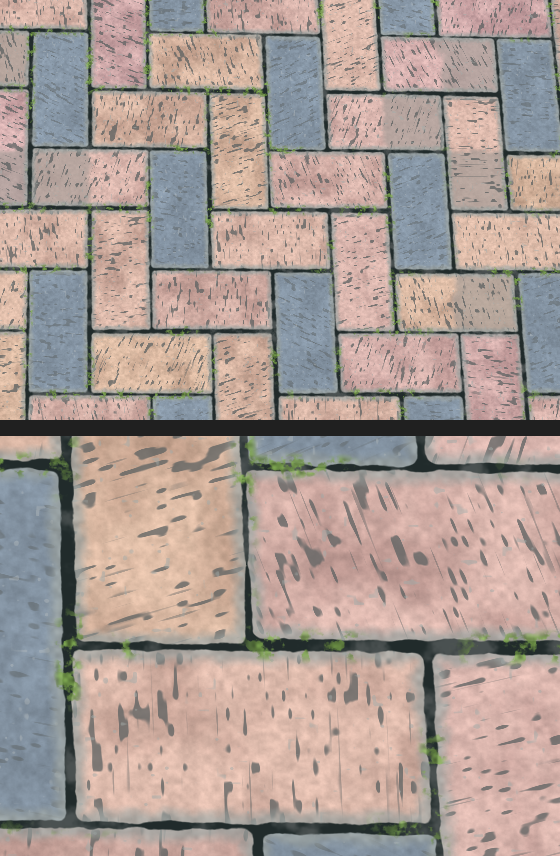
Top, the full canvas; bottom, a detail of the centre.
Write a Shadertoy shader that draws this texture.

```glsl
const vec3 CLAY = vec3(0.88, 0.74, 0.69);
const vec3 CLAY_DEEP = vec3(0.75, 0.61, 0.57);
const vec3 SLATE = vec3(0.52, 0.58, 0.64);
const vec3 FRINGE = vec3(0.64, 0.67, 0.66);
const vec3 PIT = vec3(0.36, 0.38, 0.38);
const vec3 JOINT = vec3(0.13, 0.17, 0.17);
const vec3 MOSS = vec3(0.45, 0.60, 0.27);
const float JOINT_HALF = 0.026;     // in brick widths
const float CORNER = 0.05;
const float EDGE_WOBBLE = 0.035;
const float STAINED_SHARE = 0.28;
const vec2 FLECK_FREQ = vec2(32.0, 10.0);

float hash(vec2 p) {
    return fract(sin(dot(p, vec2(127.1, 311.7))) * 43758.5453);
}

float noise(vec2 p) {
    vec2 i = floor(p), f = fract(p);
    f = f * f * (3.0 - 2.0 * f);
    return mix(mix(hash(i), hash(i + vec2(1, 0)), f.x),
               mix(hash(i + vec2(0, 1)), hash(i + vec2(1, 1)), f.x), f.y);
}

float fbm(vec2 p) {
    float sum = 0.0, amp = 0.5;
    for (int i = 0; i < 4; i++) {
        sum += amp * noise(p);
        p = p * 2.03 + 17.3;
        amp *= 0.5;
    }
    return sum / 0.9375;
}

float roundedBox(vec2 p, vec2 halfSize, float r) {
    vec2 d = abs(p) - halfSize + r;
    return length(max(d, 0.0)) + min(max(d.x, d.y), 0.0) - r;
}

// Slightly tilted view of the paving: columns and rows, counted from the top left
vec2 pavingCoord(vec2 uv) {
    float y = 1.0 - uv.y;
    float col = 1.0 + (uv.x - 0.0764 + 0.012 * y) / (0.137 + 0.012 * y);
    float t = y - 0.018 * (uv.x - 0.667) * (1.0 - y) - 0.0816;
    return vec2(col, 1.0 + 7.335 * t - 0.393 * t * t);
}

// Herringbone of 2:1 bricks: xy is the brick's first cell, z is 1 if upright
vec3 herringbone(vec2 cell) {
    float step4 = mod(cell.x + cell.y, 4.0);
    float upright = step(1.5, step4);
    float second = mod(step4, 2.0);
    return vec3(cell - second * vec2(1.0 - upright, upright), upright);
}

vec3 brickColor(vec2 p, vec2 q, vec2 id, bool slate) {
    float seed = hash(id + 3.7);
    vec2 shift = id * 7.31;
    float cloud = fbm(q * 3.0 + shift);
    float grain = fbm(p * 24.0);

    // Drag marks run across the short side, with a random slant
    vec2 s = q;
    s.x += (hash(id + 8.1) - 0.5) * 0.9 * q.y;
    float threshold = 0.80 - 0.14 * cloud;
    float fleck = smoothstep(threshold, threshold + 0.12, noise(s * FLECK_FREQ + shift));
    float scratch = smoothstep(0.86, 0.95, noise(s * vec2(48.0, 3.0) + shift + 40.0));
    float speck = smoothstep(0.86, 0.94, noise(p * 25.0 + 9.0));

    if (slate) {
        vec3 c = SLATE * (0.80 + 0.20 * cloud + 0.22 * grain);
        c *= 0.95 + 0.10 * seed;
        c = mix(c, PIT, 0.45 * fleck + 0.25 * scratch);
        return mix(c, vec3(0.75, 0.77, 0.77), 0.35 * speck);
    }

    vec3 c = mix(CLAY, CLAY_DEEP, smoothstep(0.38, 0.85, cloud * 0.85 + 0.25 * seed));
    c *= 0.88 + 0.24 * grain;
    c += (hash(id + 5.3) - 0.5) * vec3(0.02, 0.04, -0.06);

    // Some bricks are grey over one end
    float side = hash(id + 1.9) < 0.5 ? -1.0 : 1.0;
    float end = smoothstep(-0.08, 0.06, q.x * side + 0.35 * (cloud - 0.5));
    float stained = step(1.0 - STAINED_SHARE, hash(id + 12.4));
    c = mix(c, vec3(0.64, 0.61, 0.59), 0.65 * stained * end);

    c = mix(c, PIT, 0.75 * fleck + 0.40 * scratch * (1.0 - fleck));
    return mix(c, FRINGE, 0.5 * speck);
}

void mainImage(out vec4 fragColor, in vec2 fragCoord) {
    vec2 p = pavingCoord(fragCoord / iResolution.y);
    float pixel = 7.2 / iResolution.y;

    vec3 brick = herringbone(floor(p));
    vec2 id = brick.xy;
    bool upright = brick.z > 0.5;
    bool slate = upright && mod(id.x, 2.0) > 0.5;
    vec2 size = upright ? vec2(1, 2) : vec2(2, 1);
    vec2 local = p - id - 0.5 * size;
    vec2 q = upright ? local.yx : local;

    // Worn outline, with a little play in how each brick is laid
    vec2 play = (vec2(hash(id), hash(id + 2.3)) - 0.5) * 0.03;
    float d = roundedBox(local - play, 0.5 * size - JOINT_HALF, CORNER);
    d += EDGE_WOBBLE * (fbm(p * 9.0) - 0.5);

    // Pale grey-green rim
    vec3 face = brickColor(p, q, id, slate);
    float rim = smoothstep(-0.10, -0.01, d + 0.06 * (fbm(p * 12.0 + 5.0) - 0.5));
    face = mix(face, FRINGE * (0.85 + 0.2 * noise(p * 30.0)), 0.75 * rim);

    // Dark soil in the joints, with scattered moss
    vec3 soil = mix(JOINT, PIT, 0.7 * smoothstep(0.45, 0.75, fbm(p * 7.0 + 31.0)));
    vec3 color = mix(face, soil, smoothstep(-pixel, pixel, d));
    float patches = smoothstep(0.48, 0.72, noise(p * 1.7 + 4.0));
    float tuft = smoothstep(0.52, 0.68, fbm(p * 16.0 + 70.0));
    color = mix(color, MOSS * (0.7 + 0.6 * noise(p * 40.0)),
                0.8 * patches * tuft * smoothstep(-0.07, -0.01, d));

    fragColor = vec4(clamp(color, 0.0, 1.0), 1.0);
}
```
